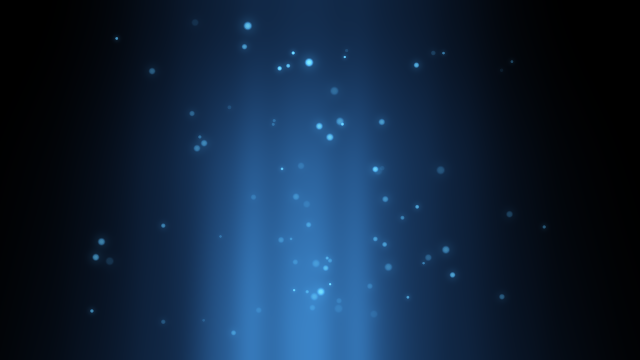
This background is drawn by a Shadertoy shader. Its source:

```glsl
// Soft blue light falling through dark water, with drifting glowing specks.
// A Gaussian glow and sine-streaked shafts give the light; a hashed loop
// scatters round specks, denser and brighter close to the beam.

const float BEAM_X = 0.48;
const int SPECK_COUNT = 80;
const vec3 SPECK_COLOR = vec3(0.30, 0.70, 0.98);
const vec3 CORE_COLOR = vec3(0.50, 0.92, 1.0);

float hash(float n) {
    return fract(sin(n * 127.1 + 3.7) * 43758.55);
}

float gaussian(float d, float width) {
    float q = d / width;
    return exp(-q * q);
}

// Wide glow, narrower and dimmer towards the top
float wideGlow(vec2 uv) {
    float strength = mix(0.48, 0.31, smoothstep(0.5, 1.0, uv.y));
    float width = mix(0.315, 0.255, uv.y);
    return strength * gaussian(uv.x - BEAM_X, width);
}

// Layered sines form broad vertical streaks
float streaks(float x) {
    float broad = cos((x - BEAM_X) * 71.0);
    float medium = sin(x * 113.0 + 1.1);
    return 0.75 * broad + 0.25 * medium;
}

// Inner shafts with soft side edges, fading out with height
float innerShafts(vec2 uv) {
    float spread = mix(1.05, 0.92, uv.y);
    float x = BEAM_X + (uv.x - BEAM_X) / spread;
    float sides = smoothstep(0.285, 0.375, x) * (1.0 - smoothstep(0.53, 0.66, x));
    float fade = 1.0 - smoothstep(0.05, 0.95, uv.y);
    float core = 0.84 + 0.16 * gaussian(x - BEAM_X, 0.07);
    return sides * fade * (0.28 * core + 0.032 * streaks(x));
}

// Light level to colour: near black, navy, then clear blue
vec3 waterColor(float level) {
    return level * vec3(0.21 + 0.11 * level, 0.52 + 0.18 * level, 1.0);
}

// Returns soft disc with halo in x and bright centre in y
vec2 speckMask(vec2 p, vec2 center, float radius) {
    float d = length(p - center);
    float disc = 1.0 - smoothstep(radius * 0.45, radius * 1.15, d);
    float halo = 0.22 * gaussian(d, radius * 1.9);
    float core = 1.0 - smoothstep(radius * 0.2, radius * 0.85, d);
    return vec2(min(disc + halo, 1.0), core);
}

vec3 addSpecks(vec3 color, vec2 p, float aspect) {
    for (int i = 0; i < SPECK_COUNT; i++) {
        float id = float(i) * 5.0;
        // Summed hashes gather the specks around the beam
        float offset = hash(id) + hash(id + 1.0) - 1.0;
        float height = mix(hash(id + 2.0), hash(id + 3.0), 0.12);
        vec2 center = vec2((BEAM_X + 0.38 * offset) * aspect, height);

        float size = hash(id + 4.0);
        float radius = mix(0.0040, 0.0125, size);
        float nearBeam = gaussian(offset, 0.45);
        float alpha = mix(0.15, 1.0, hash(id + 0.5)) * mix(0.55, 1.0, nearBeam);

        vec2 mask = speckMask(p, center, radius);
        color = mix(color, SPECK_COLOR, mask.x * alpha);
        color = mix(color, CORE_COLOR, mask.y * alpha * alpha);
    }
    return color;
}

void mainImage(out vec4 fragColor, in vec2 fragCoord) {
    vec2 uv = fragCoord / iResolution.xy;
    float aspect = iResolution.x / iResolution.y;

    // The upper corners sink to black
    float corner = smoothstep(0.20, 0.45, abs(uv.x - BEAM_X)) * uv.y;
    float level = wideGlow(uv) * (1.0 - 0.55 * corner) + innerShafts(uv);
    level = max(level - 0.012, 0.0);
    // Faint streaks also cross the wide glow
    level *= 1.0 + 0.025 * streaks(uv.x);

    vec3 color = waterColor(level);
    color = addSpecks(color, vec2(uv.x * aspect, uv.y), aspect);
    fragColor = vec4(color, 1.0);
}
```
